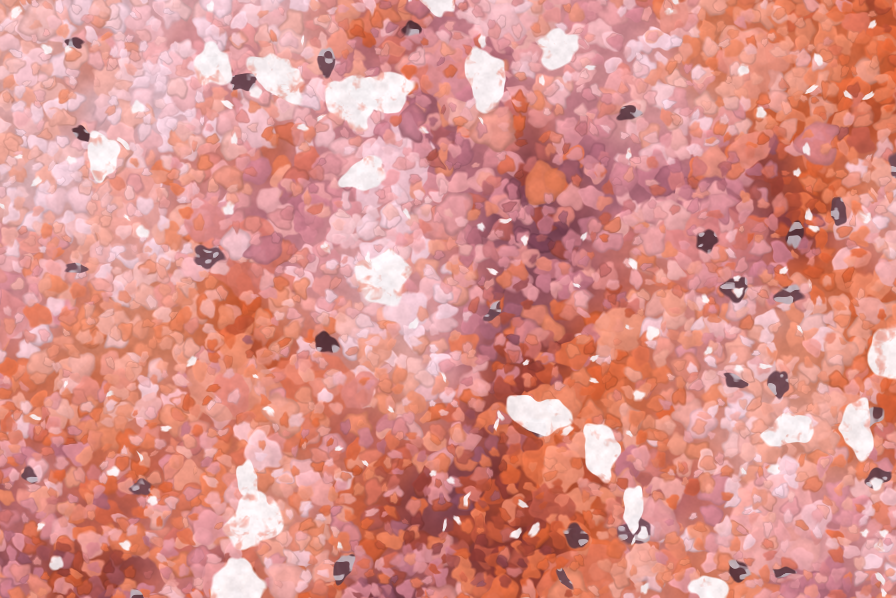
Write a Shadertoy shader that draws this texture.

```glsl
// Wet pink and orange sand grains with white flakes and dark specks.
#define LIGHTNESS 0.62
#define REGION_CONTRAST 1.25
#define GRAIN_CONTRAST 0.62
#define EDGE_SOFTNESS 0.0028
#define FLAKE_DENSITY 0.13
#define SPECK_DENSITY 0.09
#define GLINT_DENSITY 0.05
#define MOTTLE 0.16

const int SAND = 0, FLAKE = 1, SPECK = 2;

vec3 hash3(vec3 p) {
    p = fract(p * vec3(0.1031, 0.1030, 0.0973));
    p += dot(p, p.yxz + 33.33);
    return fract((p.xxy + p.yxx) * p.zyx);
}

float noise(vec2 p) {
    vec2 i = floor(p), f = fract(p);
    f = f * f * (3.0 - 2.0 * f);
    float a = hash3(vec3(i, 7.0)).x;
    float b = hash3(vec3(i + vec2(1, 0), 7.0)).x;
    float c = hash3(vec3(i + vec2(0, 1), 7.0)).x;
    float d = hash3(vec3(i + 1.0, 7.0)).x;
    return mix(mix(a, b, f.x), mix(c, d, f.x), f.y);
}

float fbm(vec2 p) {
    return 0.55 * noise(p) + 0.29 * noise(p * 2.1 + 17.0) + 0.16 * noise(p * 4.3 + 41.0);
}

mat2 rotation(float a) {
    return mat2(cos(a), sin(a), -sin(a), cos(a));
}

vec3 ramp(float t, vec3 a, vec3 b, vec3 c, vec3 d) {
    t = clamp(t, 0.0, 1.0) * 3.0;
    vec3 low = mix(a, b, min(t, 1.0));
    return mix(mix(low, c, clamp(t - 1.0, 0.0, 1.0)), d, clamp(t - 2.0, 0.0, 1.0));
}

// Regional drift of hue and lightness, varied per grain
vec3 sandColor(vec2 p, vec2 vary) {
    float paleCorner = exp(-3.0 * dot(p - vec2(0.1, 0.9), p - vec2(0.1, 0.9)));
    vec2 toShade = (p - vec2(0.82, 0.78)) * vec2(1.0, 0.8);
    float shade = exp(-22.0 * dot(toShade, toShade));
    float light = LIGHTNESS + REGION_CONTRAST * (fbm(p * 4.5 + 3.0) - 0.5)
        + GRAIN_CONTRAST * (vary.x - 0.5) + 0.24 * paleCorner - 0.32 * shade;
    float cool = 0.58 + 1.5 * (fbm(p * 3.2 + 29.0) - 0.5) + 0.8 * (vary.y - 0.5)
        + 0.3 * paleCorner - 0.22 * smoothstep(0.4, 1.4, p.x) * smoothstep(0.0, 0.5, p.y);
    vec3 warmSand = ramp(light, vec3(0.55, 0.23, 0.21), vec3(0.87, 0.39, 0.22),
                         vec3(0.92, 0.54, 0.41), vec3(0.95, 0.66, 0.60));
    vec3 coolSand = ramp(light, vec3(0.48, 0.26, 0.33), vec3(0.81, 0.50, 0.56),
                         vec3(0.94, 0.65, 0.66), vec3(0.98, 0.83, 0.88));
    return mix(warmSand, coolSand, smoothstep(0.2, 0.8, cool));
}

// One layer of rounded, irregular pieces on a jittered, turned grid
void scatter(inout vec3 col, vec2 p, int kind, float seed, float scale,
             float density, float size, float opacity) {
    mat2 turn = rotation(seed * 1.7);
    vec2 g = turn * p * scale;
    float soft = max(EDGE_SOFTNESS, 0.75 / iResolution.y) * scale;
    for (int k = 0; k < 9; k++) {
        vec2 id = floor(g) + vec2(k % 3 - 1, k / 3 - 1);
        vec3 h = hash3(vec3(id, seed));
        if (h.x > density) continue;
        vec3 v = hash3(vec3(id + 57.0, seed + 3.0));
        vec3 s = hash3(vec3(id + 113.0, seed + 9.0));
        vec2 center = id + 0.5 + 0.7 * (v.xy - 0.5);
        vec2 q = rotation(6.283 * v.z) * (g - center);
        q.y *= 1.0 + (kind == SAND ? 0.55 : 1.3) * h.y;
        float r = size * mix(0.55, 1.0, h.z);
        float a = atan(q.y, q.x);
        float outline = 1.0 + 0.10 * sin(3.0 * a + 6.3 * s.x) + 0.07 * sin(5.0 * a + 6.3 * s.y);
        float d = length(q) - r * outline;
        float cover = smoothstep(soft, -soft, d) * opacity;
        if (cover <= 0.0) continue;

        vec2 home = center * turn / scale;
        float depth = clamp(-d / r, 0.0, 1.0);
        float tilt = dot(turn * vec2(-0.5, 0.85), g - center) / r;
        vec3 piece = sandColor(home, s.xy);
        piece *= mix(mix(0.80, 1.06, s.z), 1.0, smoothstep(0.0, 0.35, depth));
        piece *= 1.0 + 0.07 * tilt;
        if (kind == FLAKE) {
            float rough = fbm(p * 55.0 + seed);
            piece = mix(vec3(0.95, 0.70, 0.66), vec3(1.0, 0.97, 0.98),
                        smoothstep(0.24, 0.52, rough + 0.25 * depth));
        } else if (kind == SPECK) {
            float glint = smoothstep(0.56, 0.74, noise(p * vec2(75.0, 110.0) + seed));
            piece = mix(vec3(0.27, 0.15, 0.18), vec3(0.50, 0.36, 0.42), s.x * 0.7);
            piece = mix(piece, vec3(0.84, 0.82, 0.86), glint * 0.8);
        }
        col = mix(col, piece, cover);
    }
}

void mainImage(out vec4 fragColor, in vec2 fragCoord) {
    vec2 p = fragCoord / iResolution.y;
    vec2 wobble = vec2(noise(p * 60.0), noise(p * 60.0 + 31.0)) - 0.5;
    vec2 w = p + 0.008 * wobble;

    // Shadowed bed, then grains from the packed mass to loose pieces
    vec3 col = sandColor(p, vec2(0.2, 0.5)) * 0.88;
    scatter(col, w, SAND, 1.0, 26.0, 0.95, 0.72, 0.90);
    scatter(col, w, SAND, 2.0, 5.5, 0.30, 0.55, 0.72);
    scatter(col, w, SAND, 3.0, 34.0, 0.65, 0.62, 0.85);
    scatter(col, w, SAND, 4.0, 13.0, 0.26, 0.52, 0.85);
    scatter(col, w, SAND, 5.0, 48.0, 0.42, 0.60, 0.80);
    scatter(col, w, SPECK, 6.0, 15.0, SPECK_DENSITY, 0.40, 0.90);
    scatter(col, w, FLAKE, 7.0, 8.0, FLAKE_DENSITY, 0.46, 0.95);
    scatter(col, w, FLAKE, 8.0, 38.0, GLINT_DENSITY, 0.42, 0.90);

    // Fine mottling of the wet surfaces
    col *= 1.0 + MOTTLE * (fbm(p * 70.0) - 0.5);
    fragColor = vec4(clamp(col, 0.0, 1.0), 1.0);
}
```
